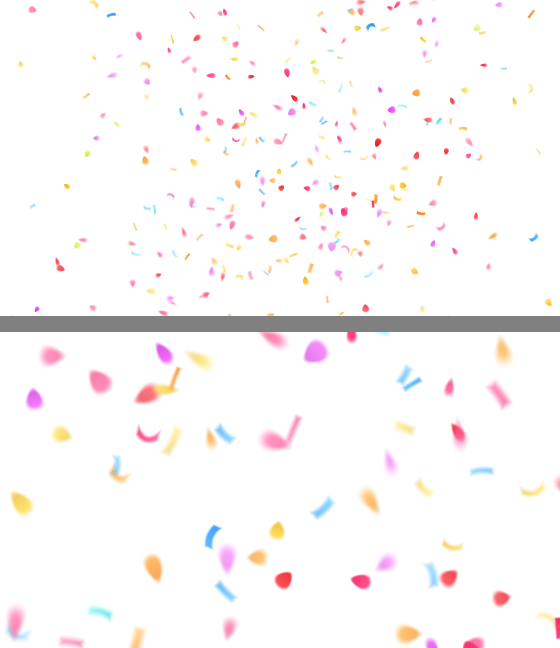
Top: the whole. Bottom: its middle third, enlarged.
Give the GLSL for this pattern, as a WebGL 1 fragment shader.

```glsl
precision highp float;

uniform vec2 u_resolution;

#define LAYERS 3
#define CELL 0.075            // cell size, in canvas heights
#define PEAK_DENSITY 0.62     // chance of a piece per cell at the centre
#define SPREAD vec2(0.49, 0.75)
#define CENTRE vec2(0.53, 0.5)
#define PETAL_SHARE 0.58
#define PETAL_SIZE vec2(0.0080, 0.0142)
#define STRIP_SIZE vec2(0.0090, 0.0165)
#define BLUR vec2(0.0014, 0.0046)
#define OPACITY vec2(0.56, 1.0)

const vec3 RED    = vec3(0.97, 0.25, 0.30);
const vec3 PINK   = vec3(1.00, 0.38, 0.62);
const vec3 VIOLET = vec3(0.93, 0.46, 0.96);
const vec3 ORANGE = vec3(1.00, 0.68, 0.26);
const vec3 YELLOW = vec3(0.98, 0.85, 0.34);
const vec3 LIME   = vec3(0.84, 0.93, 0.25);
const vec3 SKY    = vec3(0.40, 0.76, 1.00);
const vec3 AQUA   = vec3(0.40, 0.92, 0.95);

vec4 hash4(vec3 p) {
  vec4 q = fract(p.xyzx * vec4(0.1031, 0.1030, 0.0973, 0.1099));
  q += dot(q, q.wzxy + 33.33);
  return fract((q.xxyz + q.yzzw) * q.zywx);
}

vec3 petalColor(float pick) {
  vec3 c = RED;
  c = mix(c, PINK, step(0.22, pick));
  c = mix(c, VIOLET, step(0.53, pick));
  c = mix(c, ORANGE, step(0.69, pick));
  c = mix(c, YELLOW, step(0.82, pick));
  return mix(c, LIME, step(0.96, pick));
}

vec3 stripColor(float pick) {
  vec3 c = ORANGE;
  c = mix(c, YELLOW, step(0.26, pick));
  c = mix(c, SKY, step(0.53, pick));
  c = mix(c, AQUA, step(0.77, pick));
  return mix(c, PINK, step(0.92, pick));
}

// Egg with unit half length, broader towards +x
float petalDistance(vec2 p, float width) {
  float girth = width * (1.0 + 0.35 * clamp(p.x, -1.0, 1.0));
  return (length(vec2(p.x, p.y / girth)) - 1.0) * width;
}

// Ribbon with unit half length, bent along a parabola
float stripDistance(vec2 p, float width, float bend) {
  float slope = 2.0 * bend * clamp(p.x, -1.0, 1.0);
  float across = (p.y - bend * (p.x * p.x - 0.4)) / sqrt(1.0 + slope * slope);
  vec2 d = abs(vec2(p.x, across)) - vec2(0.92, width);
  return length(max(d, 0.0)) + min(max(d.x, d.y), 0.0);
}

// Colour and coverage of one piece at an offset from its centre
vec4 confetti(vec2 offset, vec3 id) {
  vec4 form = hash4(id + 17.3);
  vec4 look = hash4(id + 41.7);
  float angle = 6.2832 * form.x;
  float c = cos(angle), s = sin(angle);
  vec2 p = vec2(c * offset.x + s * offset.y, c * offset.y - s * offset.x);

  float size, d;
  vec3 color;
  if (form.y < PETAL_SHARE) {
    size = mix(PETAL_SIZE.x, PETAL_SIZE.y, form.z);
    d = petalDistance(p / size, mix(0.40, 0.86, form.w));
    color = petalColor(look.x);
  } else {
    size = mix(STRIP_SIZE.x, STRIP_SIZE.y, form.z);
    d = stripDistance(p / size, mix(0.15, 0.36, form.w), 0.65 * look.w * look.w);
    color = stripColor(look.x);
  }

  // Near pieces are crisp and deep, far ones soft and pale
  float focus = look.y * look.y;
  float blur = max(mix(BLUR.y, BLUR.x, focus), 0.7 / u_resolution.y);
  float cover = 1.0 - smoothstep(-blur, blur, d * size);
  color = mix(color, color * color, 0.75 * focus * focus);
  color += 0.06 * p.x / size;
  float opacity = mix(OPACITY.x, OPACITY.y, clamp(0.75 * focus + 0.4 * look.z, 0.0, 1.0));
  return vec4(clamp(color, 0.0, 1.0), cover * opacity);
}

void main() {
  vec2 uv = gl_FragCoord.xy / u_resolution.y;
  vec2 centre = CENTRE * vec2(u_resolution.x / u_resolution.y, 1.0);
  vec3 color = vec3(1.0);

  for (int layer = 0; layer < LAYERS; layer++) {
    float level = float(layer);
    vec2 shift = level * vec2(0.37, 0.61);
    vec2 grid = uv / CELL + shift;
    for (int j = -1; j <= 1; j++) {
      for (int i = -1; i <= 1; i++) {
        vec2 cell = floor(grid) + vec2(float(i), float(j));
        vec3 id = vec3(cell + 9.0, level * 23.0 + 5.0);
        vec4 place = hash4(id);
        vec2 pos = (cell + place.xy - shift) * CELL;
        vec2 away = (pos - centre) / SPREAD;
        float chance = PEAK_DENSITY * exp(-dot(away, away));
        vec2 offset = uv - pos;
        if (place.z < chance && dot(offset, offset) < 0.0009) {
          vec4 piece = confetti(offset, id);
          color = mix(color, piece.rgb, piece.a);
        }
      }
    }
  }
  gl_FragColor = vec4(color, 1.0);
}
```
